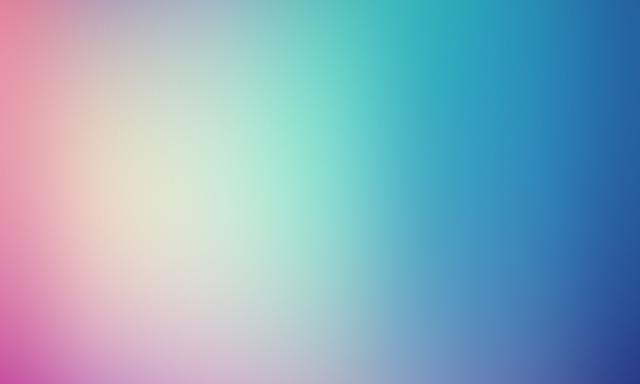
This background is drawn by a Shadertoy shader. Its source:

```glsl
// Soft pastel mesh gradient: rose at left, cream glow, turquoise, deep blue at right.

const int STOPS = 7;

// Smooth curve through four neighbouring colours
vec3 catmullRom(vec3 a, vec3 b, vec3 c, vec3 d, float t) {
    vec3 slope = c - a;
    vec3 bend = 2.0 * a - 5.0 * b + 4.0 * c - d;
    vec3 twist = 3.0 * (b - c) + d - a;
    return b + 0.5 * t * (slope + t * (bend + t * twist));
}

// Horizontal colour ramp with evenly spaced stops
vec3 ramp(vec3 stops[STOPS], float x) {
    float position = clamp(x, 0.0, 1.0) * float(STOPS - 1);
    int i = min(int(position), STOPS - 2);
    return catmullRom(stops[max(i - 1, 0)], stops[i], stops[i + 1],
                      stops[min(i + 2, STOPS - 1)], position - float(i));
}

// Parabola through bottom, middle and top colours
vec3 blendVertical(vec3 bottom, vec3 middle, vec3 top, float y) {
    float s = 2.0 * y - 1.0;
    return middle + 0.5 * s * (top - bottom)
         + 0.5 * s * s * (top + bottom - 2.0 * middle);
}

vec2 hashGradient(vec2 cell) {
    vec3 p = fract(cell.xyx * vec3(0.1031, 0.1030, 0.0973));
    p += dot(p, p.yzx + 33.33);
    float angle = 6.2832 * fract((p.x + p.y) * p.z);
    return vec2(cos(angle), sin(angle));
}

float gradientNoise(vec2 p) {
    vec2 cell = floor(p);
    vec2 f = p - cell;
    vec2 u = f * f * f * (f * (f * 6.0 - 15.0) + 10.0);
    vec2 e = vec2(1.0, 0.0);
    float low = mix(dot(hashGradient(cell), f),
                    dot(hashGradient(cell + e), f - e), u.x);
    float high = mix(dot(hashGradient(cell + e.yx), f - e.yx),
                     dot(hashGradient(cell + e.xx), f - e.xx), u.x);
    return mix(low, high, u.y);
}

void mainImage(out vec4 fragColor, in vec2 fragCoord) {
    vec2 uv = fragCoord / iResolution.xy;

    // Colour ramps along the top edge, centre line and bottom edge
    vec3 topStops[STOPS] = vec3[STOPS](
        vec3(0.88, 0.51, 0.61), vec3(0.71, 0.63, 0.72), vec3(0.63, 0.72, 0.77),
        vec3(0.39, 0.76, 0.75), vec3(0.20, 0.69, 0.73), vec3(0.16, 0.55, 0.71),
        vec3(0.14, 0.38, 0.62));
    vec3 middleStops[STOPS] = vec3[STOPS](
        vec3(0.90, 0.59, 0.68), vec3(0.91, 0.84, 0.78), vec3(0.82, 0.91, 0.84),
        vec3(0.57, 0.87, 0.82), vec3(0.29, 0.67, 0.77), vec3(0.20, 0.53, 0.73),
        vec3(0.15, 0.36, 0.63));
    vec3 bottomStops[STOPS] = vec3[STOPS](
        vec3(0.78, 0.31, 0.63), vec3(0.80, 0.57, 0.76), vec3(0.82, 0.70, 0.80),
        vec3(0.71, 0.71, 0.78), vec3(0.49, 0.59, 0.75), vec3(0.33, 0.43, 0.67),
        vec3(0.16, 0.23, 0.53));

    vec3 color = blendVertical(ramp(bottomStops, uv.x), ramp(middleStops, uv.x),
                               ramp(topStops, uv.x), uv.y);

    // Very faint grain keeps the wide blends from banding
    float grain = gradientNoise(fragCoord / iResolution.y * 140.0);
    color += 0.006 * grain;

    fragColor = vec4(clamp(color, 0.0, 1.0), 1.0);
}
```
